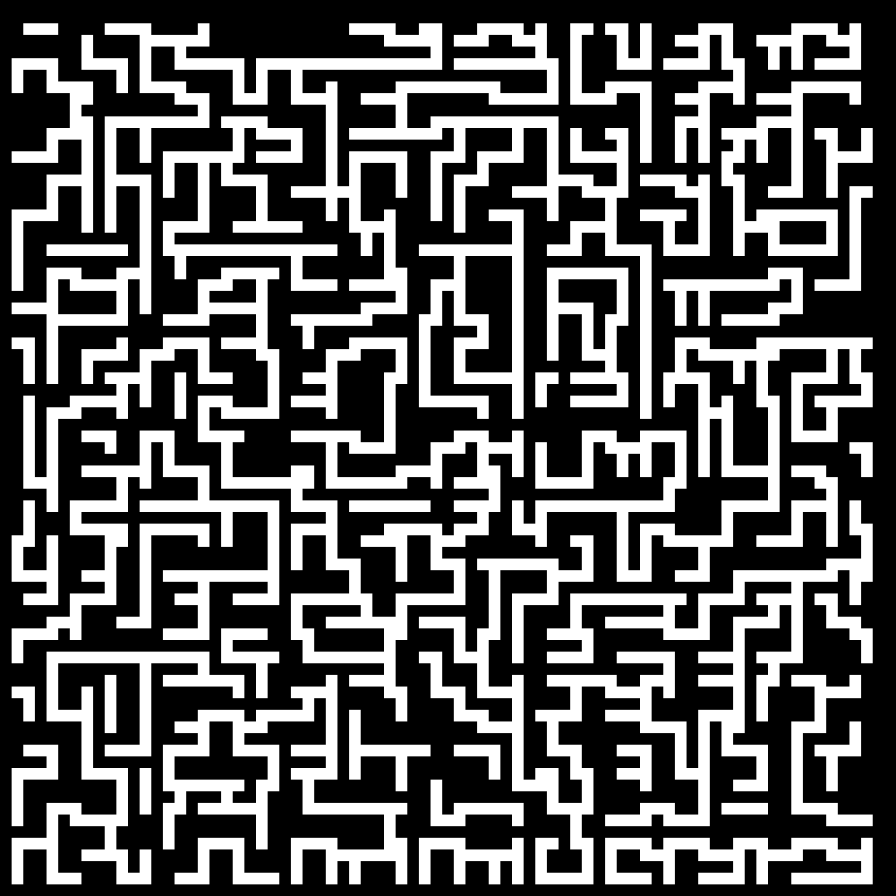
This pattern is drawn by a WebGL 1 fragment shader. Its source:

```glsl
precision highp float;
// White one-cell-wide maze paths on black, on a square grid of cells.
// Jittered nodes are joined by bent edges wherever two neighbouring random
// sites differ, which yields long meanders with a few branches and dead ends.

uniform vec2 u_resolution;

#define CELLS 77.0          // cells across the canvas
#define MARGIN 1.0          // empty cells before the first node
#define NODES 28.0          // nodes per side
#define SPACING 2.68        // mean cells between nodes
#define SPACING_JITTER 0.6  // irregularity of the node rows and columns
#define PATH_COLOR vec3(1.0)
#define GROUND_COLOR vec3(0.0)

float hash(vec2 p, float seed) {
  vec3 q = fract((p.xyx + seed * vec3(17.1, 31.7, 47.3)) * vec3(0.1031, 0.1030, 0.0973));
  q += dot(q, q.yzx + 33.33);
  return fract((q.x + q.y) * q.z);
}

// First cell of the block that holds node n, per axis.
vec2 blockStart(vec2 n) {
  vec2 shift = vec2(hash(vec2(n.x, 7.0), 1.0), hash(vec2(19.0, n.y), 2.0));
  return floor(n * SPACING + SPACING_JITTER * shift);
}

vec2 blockOf(vec2 cell) {
  vec2 n = floor((cell + 1.0) / SPACING);
  return n - step(cell + 0.5, blockStart(n));
}

// Node cell, keeping the last row and column of its block free.
vec2 nodeCell(vec2 n) {
  vec2 first = blockStart(n);
  vec2 room = blockStart(n + 1.0) - first - 1.0;
  return first + floor(vec2(hash(n, 3.0), hash(n, 4.0)) * room);
}

// Random binary site at the upper right of node n.
float site(vec2 n) {
  return step(0.5, hash(n, 5.0));
}

// True if the site differs from all four neighbours and opens on this side.
bool opensLoop(vec2 n, float side) {
  float around = site(n + vec2(1.0, 0.0)) + site(n - vec2(1.0, 0.0))
               + site(n + vec2(0.0, 1.0)) + site(n - vec2(0.0, 1.0));
  bool isolated = abs(around - 4.0 * (1.0 - site(n))) < 0.5;
  return isolated && floor(4.0 * hash(n, 6.0)) == side;
}

bool edgeExists(vec2 n, vec2 dir) {
  if (min(n.x, n.y) < 0.0 || max(n.x + dir.x, n.y + dir.y) >= NODES) return false;
  vec2 other = n - dir.yx;
  bool on = site(n) != site(other);
  // Nodes with no edge gain one and crossings lose one.
  bool even = site(n) == site(n - 1.0)
           && site(n - vec2(1.0, 0.0)) == site(n - vec2(0.0, 1.0));
  if (even && step(0.5, hash(n, 7.0)) == dir.x) on = !on;
  return on && !opensLoop(n, dir.x) && !opensLoop(other, 2.0 + dir.x);
}

// Edge from node n along dir: a straight run, then a sidestep to the next node.
float edge(vec2 cell, vec2 n, vec2 dir) {
  vec2 a = nodeCell(n);
  vec2 b = nodeCell(n + dir);
  vec2 corner = mix(a, b, dir);
  vec2 runOut = max(min(a, corner) - cell, cell - max(a, corner));
  vec2 stepOut = max(min(b, corner) - cell, cell - max(b, corner));
  float outside = min(max(runOut.x, runOut.y), max(stepOut.x, stepOut.y));
  return outside < 0.5 && edgeExists(n, dir) ? 1.0 : 0.0;
}

float maze(vec2 cell) {
  vec2 n = blockOf(cell);
  vec2 right = vec2(1.0, 0.0);
  vec2 up = vec2(0.0, 1.0);
  return max(max(edge(cell, n, right), edge(cell, n - right, right)),
             max(edge(cell, n, up), edge(cell, n - up, up)));
}

void main() {
  float scale = CELLS / min(u_resolution.x, u_resolution.y);
  vec2 p = gl_FragCoord.xy * scale - MARGIN;

  // Area coverage from the cells under the four pixel corners.
  vec2 lo = floor(p - 0.5 * scale);
  vec2 hi = floor(p + 0.5 * scale);
  vec2 cover = clamp((p + 0.5 * scale - hi) / scale, 0.0, 1.0);
  float bottom = mix(maze(lo), maze(vec2(hi.x, lo.y)), cover.x);
  float top = mix(maze(vec2(lo.x, hi.y)), maze(hi), cover.x);

  gl_FragColor = vec4(mix(GROUND_COLOR, PATH_COLOR, mix(bottom, top, cover.y)), 1.0);
}
```
